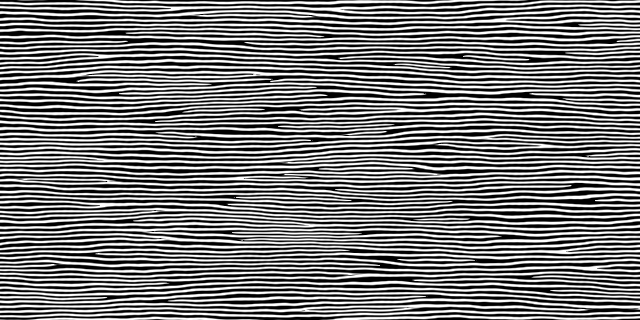
This pattern is drawn by a Shadertoy shader. Its source:

```glsl
// Hand-inked, nearly level white lines on black that waver, close up and end in thin tips.

const float LINE_COUNT   = 63.0;   // lines per canvas height
const float LINE_SHARE   = 0.465;  // white part of each line period
const float MAX_SHARE    = 0.56;   // white part where the lines crowd
const float WIDTH_HOLD   = 0.4;    // 0: width follows spacing, 1: width is fixed
const float TONE_VARY    = 0.08;   // broad drift of the line width
const float EDGE_ROUGH   = 0.06;   // fine raggedness of the edges
const int   INSERT_COUNT = 54;     // lines added or dropped over a stretch
const float DROP_SHARE   = 0.4;    // how many of those are dropped
const float TIP_STRETCH  = 7.0;    // slenderness of the tips
const float EDGE_PIXELS  = 1.3;    // softness of the edges
const vec3  BLACK_INK    = vec3(0.0);
const vec3  WHITE_LINE   = vec3(1.0);
const float TAU          = 6.28319;

float hash(float n) {
    return fract(sin(n * 127.1) * 4375.85);
}

// Layered sines: the first five bend the lines, the last bunches them.
float waves(vec2 p) {
    return 0.38 * sin(3.1 * p.x + 11.0 * p.y)
         + 0.22 * sin(7.3 * p.x - 23.0 * p.y + 1.7)
         + 0.11 * sin(17.0 * p.x + 37.0 * p.y + 2.0 * sin(4.0 * p.x))
         + 0.05 * sin(41.0 * p.x - 57.0 * p.y + 4.1)
         + 0.03 * sin(73.0 * p.x + 89.0 * p.y + 2.0 * sin(13.0 * p.x))
         + 0.07 * sin(2.1 * p.x + 97.0 * p.y + 2.0 * sin(1.7 * p.x - 9.0 * p.y));
}

// Line phase before any line is added or dropped.
float basePhase(vec2 p) {
    return LINE_COUNT * p.y + waves(p);
}

// Pairs of phase vortices: between the two, one line is added or dropped.
// Returns the phase shift and its slope across the lines.
vec2 insertedLines(vec2 p, float aspect) {
    vec2 shift = vec2(0.0);
    for (int i = 0; i < INSERT_COUNT; i++) {
        float n = float(i) + 1.0;
        bool dropped = hash(n + 37.9) < DROP_SHARE;
        // Centre on a gap for an added line, on a line for a dropped one.
        float row = floor(fract(n * 0.618034) * LINE_COUNT) + (dropped ? 0.5 : 0.0);
        vec2 center = vec2(mix(-0.2, aspect + 0.2, hash(n)), row / LINE_COUNT);
        float reach = mix(0.08, 0.42, hash(n + 71.3)) * (dropped ? -1.0 : 1.0);
        vec2 d = p - center;
        float rise = TIP_STRETCH * d.y;
        float a = d.x + reach;
        float b = d.x - reach;
        shift.x += atan(rise, a) - atan(rise, b);
        shift.y += TIP_STRETCH * (a / (a * a + rise * rise + 1e-5)
                                - b / (b * b + rise * rise + 1e-5));
    }
    return shift / TAU;
}

// Half the line width in line periods.
float penWidth(vec2 p) {
    float tone = sin(3.7 * p.x + 8.0 * p.y) * sin(2.3 * p.x - 19.0 * p.y + 2.3)
               + 0.8 * sin(9.0 * p.x + 83.0 * p.y) * sin(5.0 * p.x - 141.0 * p.y);
    float rough = sin(97.0 * p.x + 211.0 * p.y + 2.0 * sin(31.0 * p.x))
                * sin(143.0 * p.x - 307.0 * p.y);
    return 0.5 * LINE_SHARE * (1.0 + TONE_VARY * tone + EDGE_ROUGH * rough);
}

void mainImage(out vec4 fragColor, in vec2 fragCoord) {
    vec2 p = fragCoord / iResolution.y;
    float aspect = iResolution.x / iResolution.y;

    // Whole numbers of the phase separate one line from the next.
    float base = basePhase(p);
    vec2 inserted = insertedLines(vec2(p.x, base / LINE_COUNT), aspect);
    float fromCenter = abs(fract(base + inserted.x) - 0.5);

    // Local crowding of the lines, 1 at the mean spacing.
    const float STEP = 0.001;
    float baseSlope = (basePhase(p + vec2(0.0, STEP)) - base) / (STEP * LINE_COUNT);
    float crowding = abs(baseSlope * (1.0 + inserted.y / LINE_COUNT));
    crowding = clamp(crowding, 0.25, 2.0);

    // Lines thin out a little less than the gaps between them.
    float halfWidth = min(penWidth(p) * pow(crowding, WIDTH_HOLD), 0.5 * MAX_SHARE);

    // Antialiased edge, with its softness measured in line periods.
    float softness = EDGE_PIXELS * LINE_COUNT * max(crowding, 0.6) / iResolution.y;
    float cover = clamp((halfWidth - fromCenter) / softness + 0.5, 0.0, 1.0);

    fragColor = vec4(mix(BLACK_INK, WHITE_LINE, cover), 1.0);
}
```
